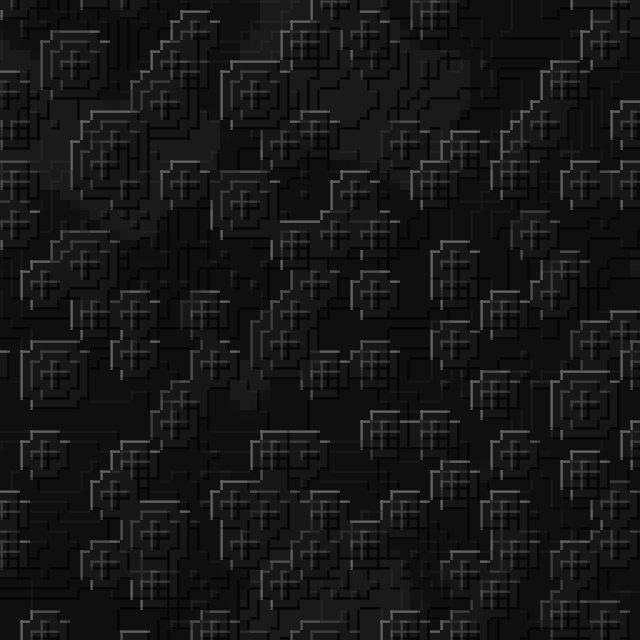
Give the GLSL for this pattern, as a Shadertoy shader.

```glsl
// Dark blocky height map: stepped ground, round tree canopies, edges lit from the upper left.
#define CELLS 64.0         // blocks across the canvas
#define SLOT 6.0           // blocks per tree slot
#define TREE_CHANCE 0.88   // share of slots that hold a tree
#define BIG_CHANCE 0.13    // share of trees with a wide skirt
#define BUSH_CHANCE 0.16   // density of single blocks inside bush patches
#define RELIEF 7.0         // ground height range in steps
#define LINE 0.22          // edge line width in blocks
#define SOFT 0.10          // softness of the edge lines in blocks
#define GROUND_TONE 0.058
#define CLEARING_TONE 0.102
#define CANOPY_TONE 0.090
#define SHADOW_TONE 0.014

vec2 hash2(vec2 p) {
    vec3 q = fract(p.xyx * vec3(0.1031, 0.1030, 0.0973));
    q += dot(q, q.yzx + 33.33);
    return fract((q.xx + q.yz) * q.zy);
}

float gradientDot(vec2 corner, vec2 offset) {
    float angle = 6.2832 * hash2(corner + 71.0).x;
    return dot(vec2(cos(angle), sin(angle)), offset);
}

float gradientNoise(vec2 p) {
    vec2 i = floor(p), f = fract(p);
    vec2 u = f * f * f * (f * (f * 6.0 - 15.0) + 10.0);
    float low = mix(gradientDot(i, f), gradientDot(i + vec2(1, 0), f - vec2(1, 0)), u.x);
    float high = mix(gradientDot(i + vec2(0, 1), f - vec2(0, 1)),
                     gradientDot(i + 1.0, f - 1.0), u.x);
    return mix(low, high, u.y);
}

// Ground in whole steps, falling toward the right on the left half
float groundHeight(vec2 cell) {
    vec2 p = cell / CELLS;
    float hills = gradientNoise(p * 3.5 + 4.0) + 0.35 * gradientNoise(p * 11.0 + 9.0);
    float slope = 0.9 * (1.0 - smoothstep(0.0, 0.75, p.x));
    return floor(RELIEF * (hills + slope));
}

// Canopy layers above the trunk base; zero outside the tree
float canopyHeight(vec2 d, vec2 rnd) {
    float reach = max(d.x, d.y), steps = d.x + d.y;
    bool big = rnd.x < BIG_CHANCE;
    float radius = big ? 3.0 : 2.0;
    if (reach > radius || steps >= 2.0 * radius) return 0.0;
    float h = 3.0 + floor(3.0 * rnd.y);
    if (big && reach < 2.5 && steps < 3.5) h += 2.0;
    if (rnd.x > 0.65 && reach < 1.5) h += 1.0;
    if (steps < 1.5) h += 2.0;
    if (steps < 0.5) h += 2.0;
    return h;
}

// x: height of a block, y: 1 where it is foliage
vec2 blockAt(vec2 cell) {
    float ground = groundHeight(cell);
    vec2 block = vec2(ground, 0.0);

    // Single-block bushes in patches
    float patchiness = gradientNoise(cell / CELLS * 4.0 + 31.0);
    if (hash2(cell + 211.0).x < BUSH_CHANCE * smoothstep(-0.1, 0.3, patchiness))
        block = vec2(ground + 1.0, 0.4);

    // Trees from the surrounding slots, the highest wins
    vec2 slot = floor(cell / SLOT);
    for (int j = -1; j <= 1; j++)
    for (int i = -1; i <= 1; i++) {
        vec2 id = slot + vec2(i, j);
        if (hash2(id + 47.0).x > TREE_CHANCE) continue;
        vec2 trunk = id * SLOT + floor(SLOT * hash2(id + 13.0));
        float canopy = canopyHeight(abs(cell - trunk), hash2(id + 101.0));
        if (canopy > 0.0) {
            float top = groundHeight(trunk) + canopy;
            if (top > block.x) block = vec2(top, 1.0);
        }
    }
    return block;
}

// Soft line along the side of a block where f is zero
float edgeLine(float f) {
    return smoothstep(0.0, SOFT, f) * (1.0 - smoothstep(LINE, LINE + SOFT, f));
}

void mainImage(out vec4 fragColor, in vec2 fragCoord) {
    vec2 p = fragCoord / min(iResolution.x, iResolution.y) * CELLS;
    vec2 cell = floor(p), f = p - cell;
    vec2 block = blockAt(cell);

    // Flat tone: ground, pale clearings, foliage
    float open = gradientNoise(cell / CELLS * 3.0 + 57.0)
               + 0.25 * gradientNoise(cell / CELLS * 9.0 + 5.0);
    float tone = mix(GROUND_TONE, CLEARING_TONE, smoothstep(0.15, 0.19, open));
    tone = mix(tone, CANOPY_TONE, block.y);

    // Drops toward the four neighbours
    float dropLeft = block.x - blockAt(cell - vec2(1, 0)).x;
    float dropUp = block.x - blockAt(cell + vec2(0, 1)).x;
    float dropRight = block.x - blockAt(cell + vec2(1, 0)).x;
    float dropDown = block.x - blockAt(cell - vec2(0, 1)).x;

    // Shaded lower right edges
    float shade = max(edgeLine(1.0 - f.x) * step(0.5, dropRight),
                      edgeLine(f.y) * step(0.5, dropDown));
    tone = mix(tone, SHADOW_TONE, shade);

    // Lit upper left edges, brighter for taller drops
    float lit = max(edgeLine(f.x) * clamp(dropLeft, 0.0, 4.0),
                    edgeLine(1.0 - f.y) * clamp(dropUp, 0.0, 4.0));
    float gain = mix(0.035, 0.075, block.y);
    fragColor = vec4(vec3(tone + gain * lit), 1.0);
}
```
